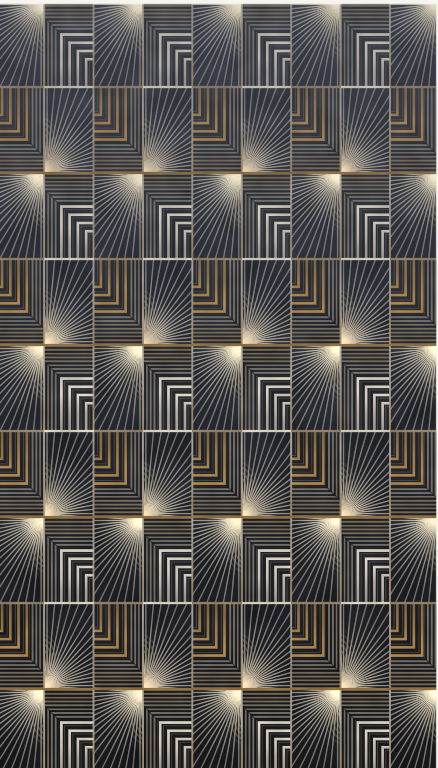
Reproduce this pattern procedurally as a Shadertoy shader.

```glsl
// Art deco checkerboard of ray fans and nested mitred corners in gold and cream.
// Each tile is drawn from distances to lines; every other row is turned half a
// circle, and a vertical haze with gradient noise varies the finish.

const float TILE_HEIGHT = 1.745; // in tile widths
const vec3 CREAM = vec3(0.84, 0.81, 0.74);
const vec3 GOLD = vec3(0.62, 0.48, 0.27);

vec2 hashGradient(vec2 p) {
    float h = fract(sin(dot(p, vec2(127.1, 311.7))) * 43758.5);
    return vec2(cos(6.2832 * h), sin(6.2832 * h));
}

float gradientNoise(vec2 p) {
    vec2 i = floor(p), f = fract(p);
    vec2 s = f * f * f * (f * (f * 6.0 - 15.0) + 10.0);
    float a = dot(hashGradient(i), f);
    float b = dot(hashGradient(i + vec2(1, 0)), f - vec2(1, 0));
    float c = dot(hashGradient(i + vec2(0, 1)), f - vec2(0, 1));
    float d = dot(hashGradient(i + vec2(1, 1)), f - vec2(1, 1));
    return mix(mix(a, b, s.x), mix(c, d, s.x), s.y);
}

// Coverage of a line of the given half width, softened over blur.
float stroke(float dist, float halfWidth, float blur) {
    return 1.0 - smoothstep(halfWidth - blur, halfWidth + blur, abs(dist));
}

// Distance to the nearest of evenly spaced lines.
float repeatDistance(float x, float period) {
    return (fract(x / period + 0.5) - 0.5) * period;
}

// Rays leave the upper right corner; p runs right and down from the upper left.
vec3 fanTile(vec2 p, vec3 ground, float turned, float blur) {
    vec2 d = vec2(0.94 - p.x, p.y - 0.07);
    float radius = length(d);
    float angle = atan(d.y, d.x);
    float ray = stroke(radius * sin(repeatDistance(angle, 0.0924)), 0.014, blur);
    vec3 rayColor = mix(vec3(0.66, 0.65, 0.62), CREAM, exp(-2.5 * radius));
    vec3 color = mix(ground, rayColor, ray * mix(0.85, 0.62, smoothstep(0.3, 1.6, radius)));

    // Fine interference arcs beside the long edge
    float arcRadius = length((p - vec2(1.08, 0.62)) * vec2(1.0, 0.75));
    float arc = stroke(repeatDistance(arcRadius, 0.075), 0.014, blur);
    color = mix(color, vec3(0.55, 0.52, 0.45), 0.5 * arc * smoothstep(0.48, 0.25, arcRadius));

    // Metallic glow at the source of the rays
    float glow = exp(-4.2 * length(vec2(1.0 - p.x, p.y)));
    color += glow * mix(vec3(0.72, 0.62, 0.38), vec3(0.42, 0.27, 0.08), turned);
    float core = exp(-9.0 * length(vec2(0.93 - p.x, p.y - 0.07)));
    return mix(color, vec3(1.0, 0.97, 0.85), core * (1.0 - 0.65 * turned));
}

// Dense mitred stripes surround four bold corners opening to the lower right.
vec3 cornerTile(vec2 p, vec3 ground, float turned, float blur) {
    float depth = min(p.x, p.y - 0.33);
    float inner = smoothstep(0.29, 0.31, depth);
    float fine = stroke(repeatDistance(depth, 0.078), 0.019, blur);
    vec3 stripeColor = mix(vec3(0.51, 0.45, 0.35), vec3(0.50, 0.49, 0.46), smoothstep(-0.2, 0.3, depth));
    vec3 color = mix(ground, stripeColor, 0.85 * fine * (1.0 - inner));

    // Dark seams break the stripes into broad bands and follow the mitre
    float seam = stroke(repeatDistance(depth - 0.05, 0.235), 0.018, blur);
    float mitre = stroke((p.x - p.y + 0.33) * 0.707, 0.012, blur);
    color = mix(color, ground * 0.7, max(seam, mitre) * 0.55 * (1.0 - inner));

    float bold = stroke(repeatDistance(depth - 0.35, 0.167), 0.027, blur);
    float hairline = stroke(repeatDistance(depth - 0.415, 0.167), 0.009, blur);
    color = mix(color, vec3(0.42, 0.40, 0.37), 0.55 * hairline * inner);
    vec3 boldColor = mix(CREAM, GOLD * 1.08, turned);
    return mix(color, boldColor, bold * inner * mix(1.0, 0.7, smoothstep(0.9, 1.75, p.y)));
}

void mainImage(out vec4 fragColor, in vec2 fragCoord) {
    vec2 uv = fragCoord / iResolution.xy;
    vec2 grid = vec2(uv.x * 8.864 - 0.8925, (1.0 - uv.y) * 8.93 - 0.012);
    float pixel = 8.864 / iResolution.x;
    float blur = 0.6 * pixel;
    vec2 cell = floor(grid);
    vec2 local = fract(grid);
    float turned = mod(cell.y, 2.0);
    float isFan = mod(cell.x + cell.y, 2.0);

    // Ground darkens toward the foot
    vec3 ground = mix(vec3(0.095, 0.095, 0.105), vec3(0.19, 0.205, 0.25), uv.y);
    ground *= 1.0 + 0.25 * gradientNoise(grid * vec2(1.3, 2.0));
    vec2 p = mix(local, 1.0 - local, turned) * vec2(1.0, TILE_HEIGHT);
    vec3 color = isFan > 0.5 ? fanTile(p, ground, turned, blur) : cornerTile(p, ground, turned, blur);

    // Frames alternate cream and gold, brightest over the turned fans
    vec2 edge = abs(grid - round(grid)) * vec2(1.0, TILE_HEIGHT);
    float frameRow = mod(round(grid.y), 2.0);
    float overFan = mod(cell.x + 1.0, 2.0);
    vec3 acrossColor = mix(GOLD * 0.9, mix(vec3(0.56, 0.50, 0.40), CREAM, overFan), frameRow);
    vec3 downColor = mix(vec3(0.68, 0.66, 0.62), GOLD, 0.5 * smoothstep(0.2, 1.0, local.y));
    color = mix(color, downColor, 0.85 * stroke(edge.x, 0.02, blur));
    color = mix(color, acrossColor, stroke(edge.y, 0.024, blur));

    // Cool haze and slight uneven sheen
    color = mix(color, vec3(0.34, 0.35, 0.39), 0.22 * smoothstep(0.45, 1.0, uv.y));
    color *= 1.0 + 0.12 * gradientNoise(grid * vec2(3.1, 4.7) + 9.0);

    // Pale margin along the top and right
    float margin = max(smoothstep(0.993, 0.996, uv.y), smoothstep(0.994, 0.998, uv.x));
    color = mix(color, vec3(0.97, 0.96, 0.94), margin);
    fragColor = vec4(clamp(color, 0.0, 1.0), 1.0);
}
```
